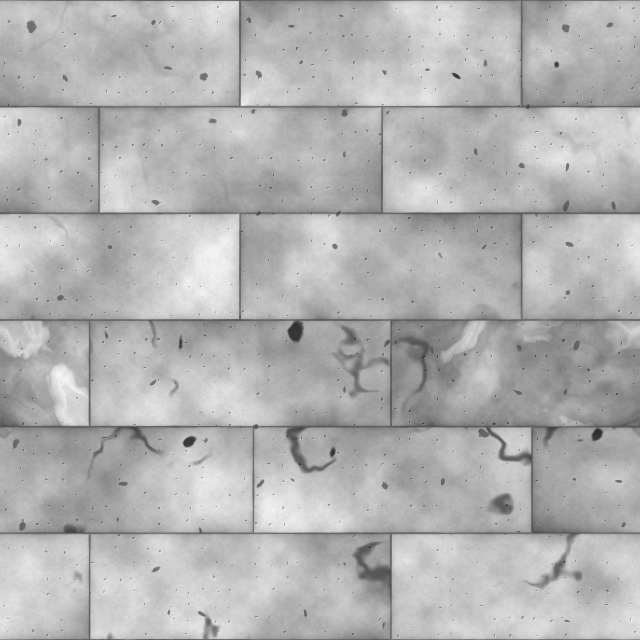
A three.js fragment shader for this texture:

```glsl
varying vec2 vUv;

const float ROWS = 6.0;
const vec2 ODD_JOINTS = vec2(0.375, 0.815);
const vec2 EVEN_JOINTS = vec2(0.140, 0.611);
const float JOINT_HALF_WIDTH = 0.0022;
const float HALO_WIDTH = 0.006;
const float JOINT_TONE = 0.33;
const float UPPER_TONE = 0.775;
const float LOWER_TONE = 0.725;
const float BLOCK_VARIATION = 0.05;
const float CLOUD_CONTRAST = 0.60;
const float MOTTLE_CONTRAST = 0.20;
const float GRAIN_CONTRAST = 0.035;
const float HOLE_TONE = 0.17;
const float CRACK_TONE = 0.30;
const float MARBLED_ROW = 2.0;

float hash(vec2 p) {
  return fract(sin(dot(p, vec2(127.1, 311.7))) * 43758.5453);
}

// Value noise that wraps at the canvas edges
float noise(vec2 p, float cells, float seed) {
  vec2 g = p * cells;
  vec2 i = floor(g);
  vec2 f = fract(g);
  f = f * f * (3.0 - 2.0 * f);
  vec2 a = mod(i, cells) + seed;
  vec2 b = mod(i + 1.0, cells) + seed;
  return mix(mix(hash(a), hash(vec2(b.x, a.y)), f.x),
             mix(hash(vec2(a.x, b.y)), hash(b), f.x), f.y);
}

float fbm(vec2 p, float cells, float seed) {
  float sum = 0.0;
  float amplitude = 0.5;
  for (int i = 0; i < 5; i++) {
    sum += amplitude * noise(p, cells, seed);
    cells *= 2.0;
    amplitude *= 0.5;
  }
  return sum / 0.96875;
}

// Scattered ragged ellipses, at most one per cell
float pits(vec2 p, float cells, float chance, float size, float rough, float seed) {
  vec2 g = p * cells;
  vec2 id = mod(floor(g), cells) + seed;
  vec2 centre = 0.3 + 0.4 * vec2(hash(id + 3.1), hash(id + 7.7));
  float angle = 6.2832 * hash(id + 11.3);
  float c = cos(angle);
  float s = sin(angle);
  vec2 q = mat2(c, -s, s, c) * (fract(g) - centre);
  q.y *= 1.0 + 1.8 * hash(id + 17.9);
  float radius = size * (0.45 + 0.55 * hash(id + 23.3));
  float d = length(q) + rough * radius * (fbm(p, cells * 6.0, seed) - 0.5);
  return step(1.0 - chance, hash(id)) * (1.0 - smoothstep(0.45 * radius, radius, d));
}

// Two joints per row, shifted slightly in two of the rows
vec2 rowJoints(float row) {
  vec2 odd = ODD_JOINTS + vec2(0.021, 0.016) * step(row, 1.5);
  vec2 even = EVEN_JOINTS + vec2(0.015, -0.014) * step(3.5, row);
  return mix(even, odd, mod(row, 2.0));
}

void main() {
  vec2 p = vUv;

  // Block layout
  float row = mod(floor(p.y * ROWS), ROWS);
  vec2 joints = rowJoints(row);
  float inner = step(joints.x, p.x) * step(p.x, joints.y);
  float seed = 13.0 * row + 41.0 * inner + 5.0;
  float worn = 1.0 - smoothstep(1.8, 3.6, row);

  // Clouded stone
  float tone = mix(UPPER_TONE, LOWER_TONE, worn);
  tone += BLOCK_VARIATION * (hash(vec2(row, inner)) - 0.5);
  tone += CLOUD_CONTRAST * (fbm(p, 6.0, seed) - 0.5);
  tone += MOTTLE_CONTRAST * (fbm(p, 24.0, seed + 3.0) - 0.5);
  tone += GRAIN_CONTRAST * (noise(p, 256.0, 9.0) - 0.5);

  // Swirled bands in the marbled block
  vec2 warp = vec2(fbm(p, 5.0, seed + 7.0), fbm(p, 5.0, seed + 19.0)) - 0.5;
  float marbled = (1.0 - step(0.5, abs(row - MARBLED_ROW))) * (1.0 - inner);
  float swirl = fbm(p + 0.35 * warp, 6.0, seed + 29.0);
  float bands = smoothstep(0.50, 0.55, swirl) * (1.0 - smoothstep(0.55, 0.72, swirl));
  float pale = 1.0 - smoothstep(0.0, 0.05, abs(swirl - 0.46));
  tone += marbled * (0.07 * pale - 0.15 * bands);

  // Broken cracks, mostly in the lower rows
  float ridge = abs(fbm(p + 0.06 * warp, 5.0, seed + 37.0) - 0.5);
  float gate = smoothstep(0.48, 0.66, fbm(p, 9.0, seed + 43.0));
  float crack = gate * (1.0 - smoothstep(0.003, mix(0.012, 0.035, gate), ridge));
  tone = mix(tone, CRACK_TONE, crack * mix(0.12, 0.85, worn));

  // Pits with lit rims, then larger holes
  tone += 0.07 * pits(p + vec2(-0.0014, 0.0014), 46.0, 0.40, 0.14, 1.0, 2.0);
  tone -= 0.24 * pits(p, 46.0, 0.40, 0.14, 1.0, 2.0);
  tone = mix(tone, CRACK_TONE, 0.7 * pits(p, 14.0, 0.30, 0.13, 2.0, 61.0));
  tone = mix(tone, HOLE_TONE, 0.9 * pits(p, 5.0, 0.32, 0.085, 2.0, 83.0));

  // Joints with a soft dark halo
  vec2 across = abs(fract(p.x - joints + 0.5) - 0.5);
  float toSide = min(across.x, across.y);
  float toBed = abs(fract(p.y * ROWS + 0.5) - 0.5) / ROWS;
  float d = min(toSide, toBed) + 0.0012 * (fbm(p, 40.0, 71.0) - 0.5);
  float strength = 0.55 + 0.35 * noise(p, 8.0, 97.0);
  tone -= 0.13 * exp(-d / HALO_WIDTH);
  tone = mix(tone, JOINT_TONE, strength * (1.0 - smoothstep(0.0004, JOINT_HALF_WIDTH, d)));

  gl_FragColor = vec4(vec3(clamp(tone, 0.08, 0.95)), 1.0);
}
```
